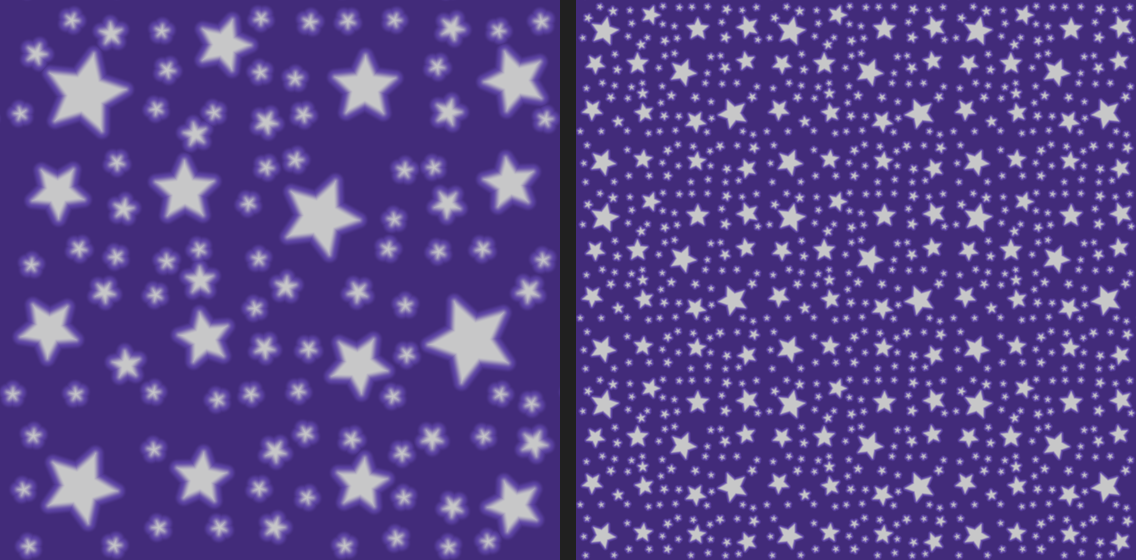
Left, the tile; right, the same tile 3 across and 3 down.
Write a WebGL 2 fragment shader that draws this pattern.

```glsl
#version 300 es
precision highp float;

#define LARGE_COUNT 4.0
#define MEDIUM_COUNT 7.0
#define SMALL_COUNT 12.0
#define LARGE_RADII vec2(0.046, 0.078)
#define MEDIUM_RADII vec2(0.017, 0.032)
#define SMALL_RADII vec2(0.0105, 0.0125)
#define JITTER 0.46
#define SPACING 0.02
#define NOTCH_RATIO 0.48
#define ROUNDING 0.004

uniform vec2 u_resolution;
out vec4 fragColor;

const float SECTOR = 6.2831853 / 5.0;
const vec3 VIOLET = vec3(0.26, 0.17, 0.48);
const vec3 HALO = vec3(0.36, 0.26, 0.64);
const vec3 SILVER = vec3(0.78, 0.78, 0.785);

struct Star {
  vec2 center;
  float radius;
  float angle;
};

float hash(vec2 p) {
  return fract(sin(dot(p, vec2(127.1, 311.7))) * 43758.5453);
}

// One jittered star per grid cell; the cell index wraps so the grid tiles
Star makeStar(vec2 cell, float count, vec2 radii) {
  vec2 id = mod(cell, count) + 3.0 * count;
  vec2 offset = vec2(hash(id), hash(id + 57.3)) - 0.5;
  float size = pow(hash(id + 19.7), 3.0);
  return Star((cell + 0.5 + JITTER * offset) / count,
              mix(radii.x, radii.y, size),
              SECTOR * hash(id + 83.1));
}

// The four cells whose centres lie around a point
vec2 nearbyCell(vec2 p, float count, int i) {
  return floor(p * count - 0.5) + vec2(i & 1, i >> 1);
}

// Signed distance to a five-pointed star with rounded tips
float starDistance(vec2 p, Star star) {
  p -= star.center;
  float turn = atan(p.y, p.x) - star.angle + 0.5 * SECTOR;
  float a = abs(mod(turn, SECTOR) - 0.5 * SECTOR);
  vec2 tip = vec2(star.radius, 0.0);
  vec2 notch = NOTCH_RATIO * star.radius * vec2(cos(0.5 * SECTOR), sin(0.5 * SECTOR));
  vec2 edge = notch - tip;
  vec2 rel = length(p) * vec2(cos(a), sin(a)) - tip;
  float along = clamp(dot(rel, edge) / dot(edge, edge), 0.0, 1.0);
  float side = sign(edge.x * rel.y - edge.y * rel.x);
  return -side * length(rel - edge * along) - ROUNDING;
}

// Free space between a point and the circles around larger stars
float largeGap(vec2 p) {
  float gap = 1.0;
  for (int i = 0; i < 4; i++) {
    Star s = makeStar(nearbyCell(p, LARGE_COUNT, i), LARGE_COUNT, LARGE_RADII);
    gap = min(gap, length(p - s.center) - s.radius);
  }
  return gap;
}

bool mediumFits(Star s) {
  return largeGap(s.center) > s.radius + SPACING;
}

bool smallFits(Star s) {
  float gap = largeGap(s.center);
  for (int i = 0; i < 4; i++) {
    Star m = makeStar(nearbyCell(s.center, MEDIUM_COUNT, i), MEDIUM_COUNT, MEDIUM_RADII);
    if (mediumFits(m)) gap = min(gap, length(s.center - m.center) - m.radius);
  }
  return gap > s.radius + SPACING;
}

// Nearest star of all three sizes
float fieldDistance(vec2 p) {
  float d = 1.0;
  for (int i = 0; i < 4; i++) {
    Star large = makeStar(nearbyCell(p, LARGE_COUNT, i), LARGE_COUNT, LARGE_RADII);
    Star medium = makeStar(nearbyCell(p, MEDIUM_COUNT, i), MEDIUM_COUNT, MEDIUM_RADII);
    Star small = makeStar(nearbyCell(p, SMALL_COUNT, i), SMALL_COUNT, SMALL_RADII);
    d = min(d, starDistance(p, large));
    if (mediumFits(medium)) d = min(d, starDistance(p, medium));
    if (smallFits(small)) d = min(d, starDistance(p, small));
  }
  return d;
}

void main() {
  vec2 uv = gl_FragCoord.xy / u_resolution;
  float d = fieldDistance(uv);

  // Soft blue-violet halo, then the blurred star body
  float halo = 1.0 - smoothstep(0.004, 0.014, d);
  float body = 1.0 - smoothstep(-0.009, 0.006, d);
  vec3 color = mix(mix(VIOLET, HALO, halo), SILVER, body);
  fragColor = vec4(color, 1.0);
}
```
